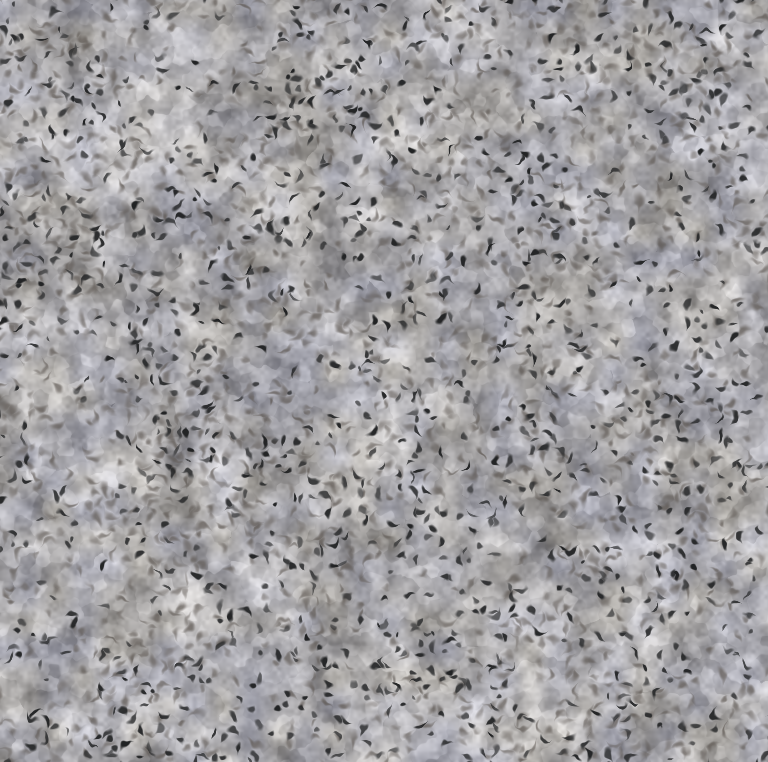
Give the GLSL for this texture, as a Shadertoy shader.

```glsl
const vec3 STONE = vec3(0.676, 0.671, 0.683);
const vec3 BIOTITE = vec3(0.13, 0.135, 0.14);
const vec3 RUST_GREY = vec3(0.36, 0.335, 0.315);
const vec3 COOL_TINT = vec3(-0.035, -0.02, 0.04);
const float CLOUD_SCALE = 21.0;
const float GRAIN_SCALE = 66.0;
const float FINE_SCALE = 180.0;
const float CLOUD_CONTRAST = 0.19;
const float GRAIN_CONTRAST = 0.14;
const float MOTTLE_CONTRAST = 0.18;
const float FINE_CONTRAST = 0.09;
const float FLECK_CELLS = 62.0;
const float FLECK_DENSITY = 0.31;
const float STAIN_CELLS = 54.0;
const float STAIN_DENSITY = 0.50;
const float CLUMP_SCALE = 13.0;
const float WARP = 0.0045;

// Sine-free hash: four random values per lattice point
vec4 hash4(vec2 p) {
    vec4 h = fract(p.xyxy * vec4(0.1031, 0.1030, 0.0973, 0.1099));
    h += dot(h, h.wzxy + 33.33);
    return fract((h.xxyz + h.yzzw) * h.zywx);
}

float noise(vec2 p) {
    vec2 i = floor(p), f = fract(p);
    f = f * f * (3.0 - 2.0 * f);
    float low = mix(hash4(i).x, hash4(i + vec2(1, 0)).x, f.x);
    float high = mix(hash4(i + vec2(0, 1)).x, hash4(i + vec2(1, 1)).x, f.x);
    return mix(low, high, f.y);
}

// Softly bordered crystals, each with its own tone
float crystals(vec2 p) {
    vec2 base = floor(p);
    float tone = 0.0, total = 0.0;
    for (int y = -1; y <= 1; y++)
    for (int x = -1; x <= 1; x++) {
        vec2 cell = base + vec2(x, y);
        vec4 r = hash4(cell + 71.0);
        vec2 d = p - cell - r.xy;
        float weight = exp(-16.0 * dot(d, d));
        tone += weight * r.z;
        total += weight;
    }
    return tone / max(total, 1e-6);
}

// Bent, randomly turned slivers that gather in loose clumps
float flecks(vec2 p, float cells, float density, float seed, float softness) {
    vec2 q = p * cells, base = floor(q);
    float cover = 0.0;
    for (int y = -1; y <= 1; y++)
    for (int x = -1; x <= 1; x++) {
        vec2 cell = base + vec2(x, y);
        vec4 place = hash4(cell + seed);
        vec4 form = hash4(cell + seed + 137.0);
        float clump = noise(cell / cells * CLUMP_SCALE + seed);
        if (place.z > density * (0.2 + 1.6 * clump)) continue;
        float angle = 6.2832 * place.w;
        vec2 d = q - cell - place.xy;
        d = mat2(cos(angle), -sin(angle), sin(angle), cos(angle)) * d;
        d.y += (form.x - 0.5) * 2.4 * d.x * d.x;
        vec2 radius = vec2(mix(0.2, 0.52, form.y), mix(0.10, 0.24, form.z));
        radius.y *= 1.0 + 0.8 * d.x;
        float edge = length(d / radius) - 1.0;
        float strength = mix(0.55, 1.0, form.w);
        cover = max(cover, strength * (1.0 - smoothstep(-softness, softness, edge)));
    }
    return cover;
}

void mainImage(out vec4 fragColor, in vec2 fragCoord) {
    vec2 uv = fragCoord / iResolution.y;

    // Ragged outlines
    vec2 shift = vec2(noise(uv * 150.0), noise(uv * 150.0 + 43.0)) - 0.5;
    vec2 p = uv + WARP * shift;

    // Pale feldspar and grey quartz
    float tone = CLOUD_CONTRAST * (noise(p * CLOUD_SCALE) - 0.5);
    tone += GRAIN_CONTRAST * (crystals(p * GRAIN_SCALE) - 0.5);
    tone += MOTTLE_CONTRAST * (noise(p * GRAIN_SCALE * 0.8 + 19.0) - 0.5);
    tone += FINE_CONTRAST * (noise(uv * FINE_SCALE + 7.0) - 0.5);
    vec3 color = STONE + tone;
    color += COOL_TINT * (noise(p * CLOUD_SCALE * 1.3 + 91.0) - 0.5);

    // Soft brownish stains, then sharp dark mica
    float stain = flecks(p + 0.004, STAIN_CELLS, STAIN_DENSITY, 211.0, 0.75);
    color = mix(color, RUST_GREY, 0.7 * stain);
    float mica = flecks(p, FLECK_CELLS, FLECK_DENSITY, 17.0, 0.42);
    color = mix(color, BIOTITE, mica);

    fragColor = vec4(clamp(color, 0.0, 1.0), 1.0);
}
```
